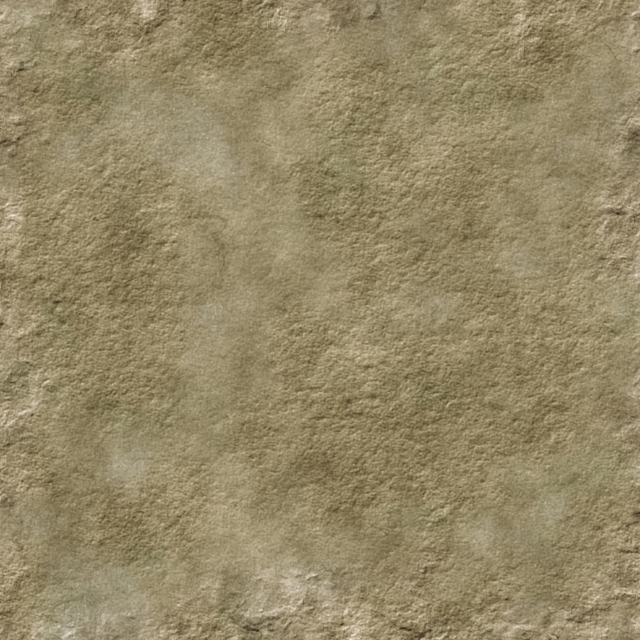
Write a Shadertoy shader that draws this texture.

```glsl
// Weathered clay wall: crumbly ochre earth, smooth grey-green veils and craggy, flaking borders.

vec2 hash2(vec2 p) {
    vec3 q = fract(p.xyx * vec3(0.1031, 0.1030, 0.0973));
    q += dot(q, q.yzx + 33.33);
    return fract((q.xx + q.yz) * q.zy);
}

// Gradient noise, roughly -1 to 1
float noise(vec2 p) {
    vec2 i = floor(p), f = fract(p);
    vec2 u = f * f * f * (f * (f * 6.0 - 15.0) + 10.0);
    vec2 g00 = hash2(i) * 2.0 - 1.0;
    vec2 g10 = hash2(i + vec2(1, 0)) * 2.0 - 1.0;
    vec2 g01 = hash2(i + vec2(0, 1)) * 2.0 - 1.0;
    vec2 g11 = hash2(i + 1.0) * 2.0 - 1.0;
    float low = mix(dot(g00, f), dot(g10, f - vec2(1, 0)), u.x);
    float high = mix(dot(g01, f - vec2(0, 1)), dot(g11, f - 1.0), u.x);
    return 1.4 * mix(low, high, u.y);
}

const mat2 OCTAVE = mat2(1.6, 1.2, -1.2, 1.6);

float fbm(vec2 p) {
    float sum = 0.0, amp = 1.0;
    for (int i = 0; i < 5; i++) {
        sum += amp * noise(p);
        p = OCTAVE * p + 17.3;
        amp *= 0.56;
    }
    return sum;
}

// Small lumps and grit
float clodHeight(vec2 p) {
    vec2 q = p * vec2(52.0, 60.0);
    float sum = 0.0, amp = 0.45;
    for (int i = 0; i < 3; i++) {
        float n = noise(q);
        sum += amp * mix(n, 0.25 - abs(n), 0.3);
        q = OCTAVE * q + 9.7;
        amp *= 0.68;
    }
    return sum;
}

// Broken rock with stepped flakes
float cragHeight(vec2 p) {
    p += 0.016 * vec2(fbm(p * 16.0 + 5.0), fbm(p * 16.0 + 80.0));
    vec2 q = p * vec2(14.0, 17.0);
    float bulk = 0.0, amp = 0.6;
    for (int i = 0; i < 5; i++) {
        float n = noise(q);
        bulk += amp * mix(n, abs(n), 0.5);
        q = OCTAVE * q + 31.0;
        amp *= 0.55;
    }
    float level = 4.0 * bulk;
    float flake = floor(level) + smoothstep(0.7, 1.0, fract(level));
    return bulk + 0.08 * flake;
}

void mainImage(out vec4 fragColor, in vec2 fragCoord) {
    vec2 p = fragCoord / iResolution.xy;
    vec2 toLight = normalize(vec2(-0.5, 0.85));

    // Where the surface is crumbly, veiled or craggy
    float rough = smoothstep(-0.45, 0.3, fbm(p * 4.0 + 12.0) + 0.15 * noise(p * 40.0));
    float veil = smoothstep(0.0, 0.6, fbm(p * vec2(3.6, 4.6) + 40.0)) * (1.0 - 0.6 * rough);
    vec2 border = min(p, 1.0 - p);
    float rim = min(border.x * 1.7, border.y) + 0.12 * fbm(p * 5.0 + 3.0);
    float crag = 1.0 - smoothstep(0.0, 0.12, rim);

    // Broad and medium mottling
    float tone = 0.075 * fbm(p * 4.5 + 60.0) + 0.075 * fbm(p * 17.0 + 7.0);
    tone += 0.035 * (0.5 - rough) + 0.03 * veil;

    // Relief lit from the upper left, with darker hollows
    vec2 fineStep = toLight * 0.0012;
    float clods = clodHeight(p - fineStep) - clodHeight(p + fineStep);
    float grit = mix(0.4, 1.0, rough) * (1.0 - 0.4 * veil);
    tone += grit * (0.72 * clods + 0.07 * clodHeight(p));
    vec2 wideStep = toLight * 0.0017;
    float ledges = cragHeight(p - wideStep) - cragHeight(p + wideStep);
    tone += clamp(1.1 * ledges, -0.26, 0.2) * (0.1 + 0.12 * rough + 0.7 * crag);
    tone += crag * (0.025 + 0.12 * fbm(p * vec2(24.0, 15.0) + 90.0));

    // Dark pits, thin broken cracks and pale flecks
    float pits = smoothstep(0.2, 0.5, noise(p * vec2(75.0, 95.0) + 22.0));
    tone -= 0.11 * pits * smoothstep(0.0, 0.5, fbm(p * 9.0 + 33.0)) * max(rough, crag);
    vec2 bent = p + 0.02 * vec2(fbm(p * 18.0), fbm(p * 18.0 + 44.0));
    float crack = 1.0 - smoothstep(0.005, 0.035, abs(noise(bent * vec2(7.0, 11.0) + 70.0)));
    tone -= 0.17 * crack * smoothstep(0.15, 0.4, noise(p * 13.0 + 27.0)) * (0.4 + 0.6 * crag);
    float flecks = smoothstep(0.35, 0.6, noise(p * 160.0 + 14.0));
    tone += 0.08 * flecks * (0.35 + 0.65 * veil);
    tone += 0.07 * noise(p * 245.0) + 0.03 * noise(p * 130.0 + 66.0);

    // Earth colour, shifted to ochre, grey-green or moss
    vec3 color = vec3(0.577, 0.527, 0.394) + tone;
    color.b += 0.8 * tone * tone;
    color += vec3(0.006, 0.0, -0.010) * rough;
    color += vec3(-0.012, 0.0, 0.018) * veil;
    color += vec3(0.004, 0.0, 0.012) * crag;
    color += vec3(-0.018, 0.0, -0.002) * smoothstep(0.1, 0.8, fbm(p * 6.5 + 110.0));
    fragColor = vec4(clamp(color, 0.0, 1.0), 1.0);
}
```
